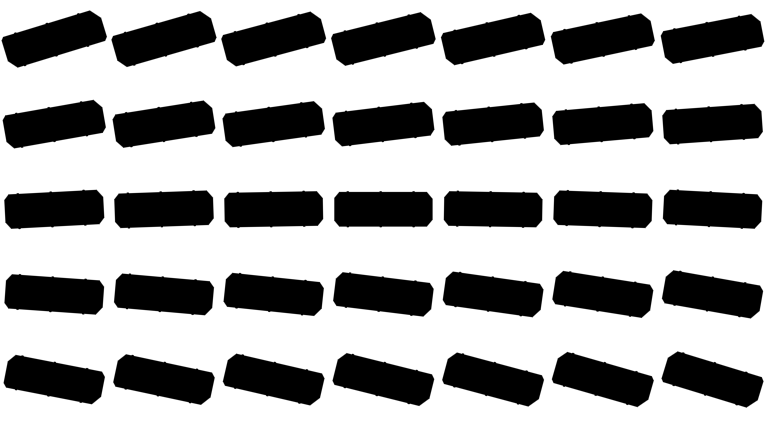
Write a WebGL 1 fragment shader that draws this pattern.

```glsl
precision highp float;

uniform vec2 u_resolution;

const vec2 GRID = vec2(7.0, 5.0);
const float MAX_TILT = 0.297;

vec2 rotate(vec2 p, float angle) {
  float c = cos(angle);
  float s = sin(angle);
  return vec2(c * p.x - s * p.y, s * p.x + c * p.y);
}

float boxDistance(vec2 p, vec2 halfSize) {
  vec2 d = abs(p) - halfSize;
  return length(max(d, 0.0)) + min(max(d.x, d.y), 0.0);
}

// Box with bevelled corners; skew enlarges one diagonal pair of bevels
float bevelledBox(vec2 p, vec2 halfSize, float bevel, float skew) {
  float diagonal = p.x * p.y < 0.0 ? -1.0 : 1.0;
  float side = p.x < 0.0 ? 0.93 : 1.07;
  float cut = bevel * side * (1.0 + skew * diagonal);
  vec2 corner = vec2(halfSize.x - cut, halfSize.y);
  float bevelPlane = dot(abs(p) - corner, normalize(vec2(1.2, 1.0)));
  return max(boxDistance(p, halfSize), bevelPlane);
}

// Three small bumps along the upper and lower edges
float edgeBumps(vec2 p, float edgeHeight, float radius) {
  float d = 1.0;
  for (int i = 0; i < 3; i++) {
    vec2 center = vec2(-0.325 + 0.3 * float(i), edgeHeight - 0.6 * radius);
    d = min(d, length(vec2(p.x, abs(p.y)) - center) - radius);
  }
  return d;
}

// Tilt runs from 1 (counterclockwise) to -1 (clockwise)
float tileDistance(vec2 p, float tilt) {
  vec2 q = rotate(p, -MAX_TILT * tilt);
  vec2 halfSize = vec2(0.448 + 0.016 * max(tilt, 0.0), 0.158 - 0.005 * abs(tilt));
  float body = bevelledBox(q, halfSize, 0.049, 0.5 * tilt);
  return min(body, edgeBumps(q, halfSize.y, 0.017));
}

void main() {
  // One unit is the width of a column
  float pixel = GRID.x / u_resolution.x;
  vec2 cellSize = vec2(1.0, u_resolution.y * pixel / GRID.y);
  vec2 gridPos = gl_FragCoord.xy / u_resolution * GRID;
  vec2 cell = floor(gridPos);
  vec2 local = (fract(gridPos) - 0.5) * cellSize - vec2(-0.005, 0.034);

  // Tilt falls evenly in reading order from the upper left
  float order = cell.x + (GRID.y - 1.0 - cell.y) * GRID.x;
  float middle = 0.5 * (GRID.x * GRID.y - 1.0);
  float d = tileDistance(local, 1.0 - order / middle);

  float white = smoothstep(-0.75 * pixel, 0.75 * pixel, d);
  gl_FragColor = vec4(vec3(white), 1.0);
}
```
